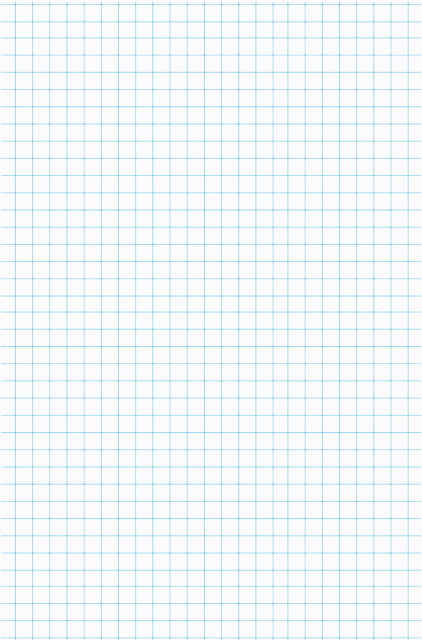
Write a Shadertoy shader that draws this pattern.

```glsl
// Squared notepaper: thin pale blue rules on off-white paper.
// Each axis repeats a block of 16 evenly pitched rules with a slightly short
// closing gap; layered sines vary the ink, and crossings gather a little more.

const vec3 PAPER = vec3(0.984, 0.984, 0.986);
const vec3 INK = vec3(0.64, 0.86, 0.94);
const float RULES_PER_BLOCK = 16.0;

// All lengths are fractions of the canvas height.
const vec2 FIRST_RULE = vec2(0.0241, 0.0592);
const vec2 PITCH = vec2(0.02684, 0.02689);
const vec2 BLOCK = vec2(0.4258, 0.4284);
const float RULE_WIDTH = 0.00152;
const float MARGIN = 0.002;
const float NODE_RADIUS = 0.0019;

// Signed distance to the nearest rule (x) and that rule's number (y).
vec2 nearestRule(float pos, float first, float pitch, float block) {
    float tile = floor((pos - first + 0.5 * pitch) / block);
    float local = pos - first - tile * block;
    float index = clamp(round(local / pitch), 0.0, RULES_PER_BLOCK - 1.0);
    return vec2(local - index * pitch, tile * RULES_PER_BLOCK + index);
}

// Exact share of a pixel covered by a band of the given width.
float bandCoverage(float dist, float width, float pixel) {
    float lo = max(dist - 0.5 * pixel, -0.5 * width);
    float hi = min(dist + 0.5 * pixel, 0.5 * width);
    return clamp((hi - lo) / pixel, 0.0, 1.0);
}

// Smooth step across an edge, one pixel wide.
float edge(float dist, float pixel) {
    return clamp(dist / pixel + 0.5, 0.0, 1.0);
}

// Layered sines: uneven weight from rule to rule and gently along each one.
float inkWeight(float rule, float along, float phase) {
    float perRule = sin(rule * 2.4 + phase) + 0.6 * sin(rule * 5.3 + 2.0 * phase);
    float drift = sin(along * 23.0 + rule * 1.7) + 0.5 * sin(along * 61.0 - rule);
    return 0.92 + 0.09 * perRule + 0.03 * drift;
}

// Ink coverage of one rule, with its weight changing the width.
float ruleInk(vec2 rule, float along, float phase, float pixel) {
    float width = RULE_WIDTH * inkWeight(rule.y, along, phase);
    return bandCoverage(rule.x, width, pixel);
}

void mainImage(out vec4 fragColor, in vec2 fragCoord) {
    float pixel = 1.0 / iResolution.y;
    float sheetWidth = iResolution.x * pixel;
    vec2 p = vec2(fragCoord.x, iResolution.y - fragCoord.y) * pixel;

    // Vertical and horizontal rules
    vec2 column = nearestRule(p.x, FIRST_RULE.x, PITCH.x, BLOCK.x);
    vec2 row = nearestRule(p.y, FIRST_RULE.y, PITCH.y, BLOCK.y);
    float vertical = ruleInk(column, p.y, 0.8, pixel);
    float horizontal = ruleInk(row, p.x, 2.9, pixel);

    // Small ink nodes where rules cross
    float node = 0.3 * edge(NODE_RADIUS - length(vec2(column.x, row.x)), pixel);

    // Blank rim at the left, right and top of the sheet
    float rim = min(min(p.x, p.y) - MARGIN, sheetWidth - 0.5 * MARGIN - p.x);
    float inside = edge(rim, pixel);

    vec3 color = PAPER;
    color *= mix(vec3(1.0), INK / PAPER, vertical * inside);
    color *= mix(vec3(1.0), INK / PAPER, horizontal * inside);
    color *= mix(vec3(1.0), INK / PAPER, node * inside);
    fragColor = vec4(color, 1.0);
}
```
